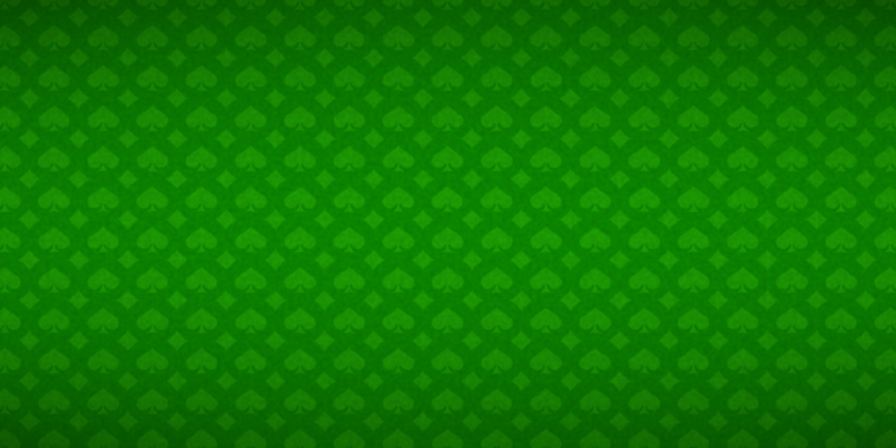
A Shadertoy shader for this pattern:

```glsl
// Green card-table felt with a tone-on-tone lattice of spades and diamonds.
// Both motifs are distance functions repeated over one cell, half a cell apart;
// gradient noise gives the woven grain and a soft vignette darkens the rim.

#define CELL vec2(0.1098, 0.0902)      // repeat size, in canvas heights
#define SPADE_SHIFT vec2(-0.001, -0.035)
#define SPADE_SIZE 0.0365              // half width
#define DIAMOND_SIZE vec2(0.0235, 0.0220)
#define EDGE_SOFTNESS 0.0035
#define EDGE_WEAR 0.0025
#define GRAIN_SCALE 105.0
#define GRAIN_AMOUNT 0.13
#define FELT_COLOR vec3(0.042, 0.515, 0.001)
#define MOTIF_COLOR vec3(0.108, 0.597, 0.012)

vec2 hashGradient(vec2 cell) {
    vec3 h = fract(cell.xyx * vec3(0.1031, 0.1030, 0.0973));
    h += dot(h, h.yzx + 33.33);
    float angle = 6.2832 * fract((h.x + h.y) * h.z);
    return vec2(cos(angle), sin(angle));
}

float gradientNoise(vec2 p) {
    vec2 i = floor(p), f = p - i;
    vec2 u = f * f * f * (f * (f * 6.0 - 15.0) + 10.0);
    vec2 e = vec2(1.0, 0.0);
    float a = dot(hashGradient(i), f);
    float b = dot(hashGradient(i + e), f - e);
    float c = dot(hashGradient(i + e.yx), f - e.yx);
    float d = dot(hashGradient(i + 1.0), f - 1.0);
    return mix(mix(a, b, u.x), mix(c, d, u.x), u.y);
}

// Offset from the nearest lattice point
vec2 repeatCell(vec2 p) {
    return p - CELL * floor(p / CELL + 0.5);
}

float spadeDistance(vec2 p) {
    vec2 q = vec2(abs(p.x), p.y) / SPADE_SIZE;
    vec2 lobeCenter = vec2(0.54, -0.13);
    vec2 slopeNormal = vec2(0.591, 0.806);
    vec2 slopeAlong = vec2(0.806, -0.591);
    float lobe = length(q - lobeCenter) - 0.42;
    float blade = max(dot(q - vec2(0.0, 0.78), slopeNormal), dot(q - lobeCenter, slopeAlong));
    blade = max(blade, -0.3 - q.y);
    float flare = min(q.y + 0.3, 0.0);
    float stem = max(q.x - 0.06 - 1.2 * flare * flare, abs(q.y + 0.475) - 0.275);
    return min(min(lobe, blade), stem) * SPADE_SIZE;
}

// Rhombus with slightly hollow sides
float diamondDistance(vec2 p) {
    vec2 q = pow(abs(p) / DIAMOND_SIZE, vec2(0.93));
    return (q.x + q.y - 1.0) * 0.7 * DIAMOND_SIZE.y;
}

void mainImage(out vec4 fragColor, in vec2 fragCoord) {
    vec2 p = (fragCoord - 0.5 * iResolution.xy) / iResolution.y;

    // Felt grain: fine fibres over a coarser slanted mottle
    float fine = gradientNoise(p * GRAIN_SCALE + 7.3);
    float mottle = gradientNoise(mat2(0.8, 0.6, -0.6, 0.8) * p * GRAIN_SCALE * 0.55);
    float grain = 0.6 * fine + 0.4 * mottle;

    // Motif lattice with slightly worn outlines
    vec2 lattice = p - SPADE_SHIFT;
    float spade = spadeDistance(repeatCell(lattice));
    float diamond = diamondDistance(repeatCell(lattice - 0.5 * CELL));
    float outline = min(spade, diamond) + EDGE_WEAR * mottle;
    float soft = max(EDGE_SOFTNESS, 0.75 / iResolution.y);
    float motif = 1.0 - smoothstep(-soft, soft, outline);

    // Shading, darkest along the top and bottom
    vec2 r = p * p;
    float vignette = 1.0 - 1.1 * r.y - 0.06 * r.x - 0.4 * r.x * r.y;

    vec3 color = mix(FELT_COLOR, MOTIF_COLOR, motif);
    color *= vignette * (1.0 + GRAIN_AMOUNT * grain);
    fragColor = vec4(color, 1.0);
}
```
